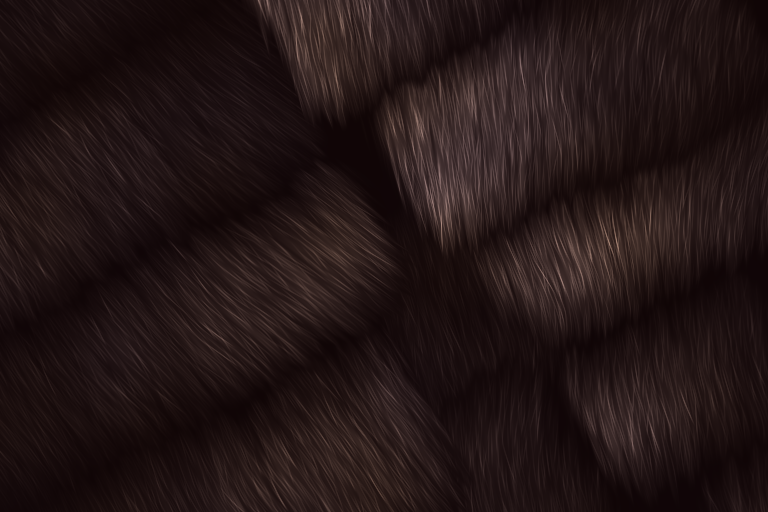
Reproduce this texture procedurally as a WebGL 2 fragment shader.

```glsl
#version 300 es
precision highp float;
// Dark brown fur: overlapping rolled pelts with soft valleys, ragged ends and fine pale guard hairs.
uniform vec2 u_resolution;
out vec4 fragColor;

const int PELTS = 11;

// Pelt extents in the tilted frame, back to front: left, bottom, right, top
const vec4 EXTENT[PELTS] = vec4[](
  vec4(0.80, -0.32, 1.12, 0.12), vec4(0.71, -0.64, 1.07, -0.23),
  vec4(-0.30, -0.45, 0.85, -0.04), vec4(-0.40, -0.04, 0.93, 0.30),
  vec4(-0.30, 0.30, 0.91, 0.67), vec4(-0.30, 0.66, 0.87, 1.00),
  vec4(1.20, -0.95, 1.70, -0.60), vec4(1.08, -0.60, 1.52, -0.26),
  vec4(1.04, -0.25, 1.90, 0.01), vec4(0.99, -0.01, 1.75, 0.37),
  vec4(0.89, 0.35, 1.40, 0.85));

// Pelt look: hair lean, centre of the light, width of the light, brightness
const vec4 LOOK[PELTS] = vec4[](
  vec4(-0.25, 0.95, 0.30, 0.045), vec4(-0.40, 0.88, 0.25, 0.08),
  vec4(0.00, 0.70, 0.40, 0.14), vec4(0.10, 0.75, 0.40, 0.16),
  vec4(0.10, 0.35, 0.45, 0.11), vec4(0.10, 0.40, 0.40, 0.05),
  vec4(-0.45, 1.25, 0.20, 0.10), vec4(-0.35, 1.12, 0.22, 0.17),
  vec4(-0.50, 1.12, 0.45, 0.25), vec4(-0.50, 1.04, 0.27, 0.33),
  vec4(-0.30, 0.98, 0.22, 0.28));

vec2 hash(vec2 p) {
  vec3 a = fract(p.xyx * vec3(0.1031, 0.1030, 0.0973));
  a += dot(a, a.yzx + 33.33);
  return fract((a.xx + a.yz) * a.zy);
}

float noise(vec2 p) {
  vec2 i = floor(p), f = fract(p);
  f = f * f * (3.0 - 2.0 * f);
  float low = mix(hash(i).x, hash(i + vec2(1, 0)).x, f.x);
  float high = mix(hash(i + vec2(0, 1)).x, hash(i + vec2(1, 1)).x, f.x);
  return mix(low, high, f.y);
}

mat2 rotation(float a) {
  return mat2(cos(a), -sin(a), sin(a), cos(a));
}

// Tapered single hairs, one per cell, staggered from column to column
float strands(vec2 h, vec2 cell, float tilt, float density) {
  vec2 g = h / cell;
  float sum = 0.0, pixel = 1.0 / u_resolution.y;
  for (int i = -1; i <= 1; i++) {
    float column = floor(g.x) + float(i);
    float y = g.y + hash(vec2(column, 3.7)).x * 17.0;
    vec2 id = vec2(column, floor(y));
    vec2 r = hash(id), kind = hash(id + 41.3);
    float t = fract(y);
    float x = g.x - column - r.x - (r.y - 0.5) * tilt * (t - 0.5) - (kind.y - 0.5) * 0.5 * t * t;
    float body = smoothstep(0.0, 0.3, t) * (1.0 - smoothstep(0.5, 1.0, t));
    float line = 1.0 - smoothstep(0.0003, 0.0011 + 0.6 * pixel, abs(x) * cell.x);
    sum += line * body * step(kind.x, density) * (0.4 + 0.6 * kind.y);
  }
  return sum;
}

float fur(vec2 h) {
  float under = 0.6 * noise(h * vec2(160, 13)) + 0.4 * noise(h * vec2(70, 8));
  float coat = strands(h, vec2(0.007, 0.085), 1.2, 0.9)
             + strands(rotation(0.10) * h + 5.1, vec2(0.009, 0.11), 1.3, 0.8)
             + strands(rotation(-0.12) * h + 9.4, vec2(0.010, 0.07), 1.3, 0.7);
  float guard = strands(rotation(0.05) * h + 2.6, vec2(0.030, 0.10), 1.4, 0.4);
  return 0.25 + 0.7 * under + 0.6 * coat + 1.3 * guard;
}

void main() {
  vec2 p = gl_FragCoord.xy / u_resolution.y;
  vec2 q = rotation(-0.5) * p;
  q = vec2(dot(p, vec2(cos(0.5), sin(0.5))), dot(p, vec2(-sin(0.5), cos(0.5))));
  vec2 wave = vec2(noise(q * 5.0), noise(q * 4.0 + 8.0)) - 0.5;
  float value = 0.062;

  for (int i = 0; i < PELTS; i++) {
    vec4 box = EXTENT[i], look = LOOK[i];
    vec2 halfSize = 0.5 * (box.zw - box.xy);
    vec2 d = q - 0.5 * (box.xy + box.zw);

    // Hair coordinates: across and along, fanned and gently bent
    float c = cos(look.x), s = sin(look.x);
    vec2 h = vec2(c * d.x + s * d.y, c * d.y - s * d.x);
    h.x *= 1.0 + (0.3 + 2.2 * look.x) * h.y;
    h.x += 0.03 * wave.x;
    h += float(i) * 7.3;

    // Rounded outline, broken up by tufts
    vec2 inset = halfSize - abs(d + 0.04 * wave);
    vec2 corner = 0.09 - inset;
    float edge = length(max(corner, 0.0)) + min(max(corner.x, corner.y), 0.0) - 0.09;
    float tuft = (noise(h * vec2(130, 7)) + noise(h * vec2(45, 5)) - 1.0) * 0.035;
    float cover = 1.0 - smoothstep(-0.015, 0.015, edge + tuft);
    if (cover <= 0.0) continue;

    // Light fades into the valleys and away from the lit end
    float roll = smoothstep(-0.02, 0.06, inset.x - tuft) * smoothstep(-0.03, 0.13, inset.y - tuft);
    float reach = (q.x - look.y) / look.z;
    float light = look.w * roll * mix(0.22, 1.0, exp(-reach * reach));
    light *= 0.75 + 0.5 * noise(q * 9.0);
    value = mix(value, 0.062 + (light + 0.006) * fur(h), cover);
  }

  // Brown ramp with slight warm and cool patches
  float warmth = (noise(q * 6.0 + 20.0) - 0.5) * 0.12 * value;
  vec3 brown = vec3(value, value * 0.85 - 0.032, value * 0.78 - 0.024);
  fragColor = vec4(clamp(brown + vec3(0.3, 0.0, -1.0) * warmth, 0.0, 1.0), 1.0);
}
```
